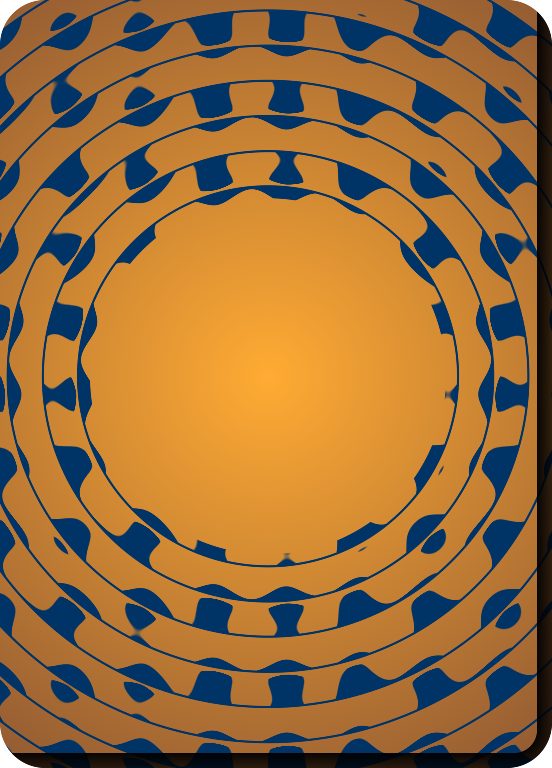
Reproduce this background procedurally as a WebGL 1 fragment shader.

```glsl
precision highp float;

uniform vec2 u_resolution;

// All lengths are fractions of the canvas height
const vec2 CENTER = vec2(0.349, 0.510);
const float RING_START = 0.2474;
const float RING_SPACING = 0.0458;
const float LINE_HALF_WIDTH = 0.0014;
const float DISC_RADIUS = 0.2318;
const vec2 WAVE_ORIGIN = vec2(0.276, 0.4857);
const float WAVE_PERIOD = 0.0977;
const float WAVE_SHIFT = 0.0174;
const float GLOW_RADIUS = 0.60;
const float CORNER_RADIUS = 0.0586;
const float FACE_CORNER_RADIUS = 0.030;
const float SHADOW_WIDTH = 0.0195;

// Wave level needed at the ring line, on the plateau, and added at the far side
const float LEVEL_LINE = -0.4;
const float LEVEL_PLATEAU = 1.0;
const float LEVEL_CLOSE = 1.15;

const vec3 GLOW_INNER = vec3(1.00, 0.67, 0.20);
const vec3 GLOW_OUTER = vec3(0.58, 0.36, 0.20);
const vec3 RING_BLUE = vec3(0.00, 0.20, 0.40);
const vec3 PAPER = vec3(1.0);
const float TAU = 6.28319;

float roundedBox(vec2 p, vec2 halfSize, float radius) {
  vec2 q = abs(p) - halfSize + radius;
  return length(max(q, 0.0)) + min(max(q.x, q.y), 0.0) - radius;
}

float coverage(float dist, float pixel) {
  return 1.0 - smoothstep(-0.5 * pixel, 0.5 * pixel, dist);
}

// Level the waves must exceed, by depth inward from a ring line (0 to 1)
float waveThreshold(float depth) {
  float remaining = 1.0 - min(depth / 0.6, 1.0);
  float level = mix(LEVEL_PLATEAU, LEVEL_LINE, remaining * remaining);
  return level + LEVEL_CLOSE * smoothstep(0.78, 0.97, depth);
}

float ringPattern(vec2 p, float pixel) {
  vec2 offset = p - CENTER;
  float radius = length(offset);
  float ring = (radius - RING_START) / RING_SPACING;
  float depth = 1.0 - fract(ring);

  // Square lattice of waves, drawn toward the center
  vec2 shifted = p + WAVE_SHIFT * offset / max(radius, 0.001);
  vec2 waves = cos(TAU * (shifted - WAVE_ORIGIN) / WAVE_PERIOD);
  float level = waves.x + waves.y - waveThreshold(depth);
  float soft = 55.0 * pixel;
  float blobs = smoothstep(-soft, soft, level);

  // Thin circle along each ring boundary
  float lineDistance = abs(fract(ring + 0.5) - 0.5) * RING_SPACING;
  float line = coverage(lineDistance - LINE_HALF_WIDTH, pixel);

  return max(blobs, line) * (1.0 - coverage(radius - DISC_RADIUS, pixel));
}

void main() {
  float pixel = 1.0 / u_resolution.y;
  vec2 p = gl_FragCoord.xy * pixel;
  vec2 size = vec2(u_resolution.x * pixel, 1.0);

  // Radial glow with rings
  float glow = clamp(length(p - CENTER) / GLOW_RADIUS, 0.0, 1.0);
  vec3 color = mix(GLOW_INNER, GLOW_OUTER, glow);
  color = mix(color, RING_BLUE, ringPattern(p, pixel));

  // Shaded right and bottom edges
  vec2 faceCenter = 0.5 * size + vec2(-SHADOW_WIDTH, SHADOW_WIDTH);
  float faceDistance = roundedBox(p - faceCenter, 0.5 * size, FACE_CORNER_RADIUS);
  float shade = mix(0.05, 0.26, clamp(faceDistance / SHADOW_WIDTH, 0.0, 1.0));
  color *= mix(shade, 1.0, coverage(faceDistance, pixel));

  // Rounded card outline
  float cardDistance = roundedBox(p - 0.5 * size, 0.5 * size, CORNER_RADIUS);
  color = mix(PAPER, color, coverage(cardDistance, pixel));

  gl_FragColor = vec4(color, 1.0);
}
```
